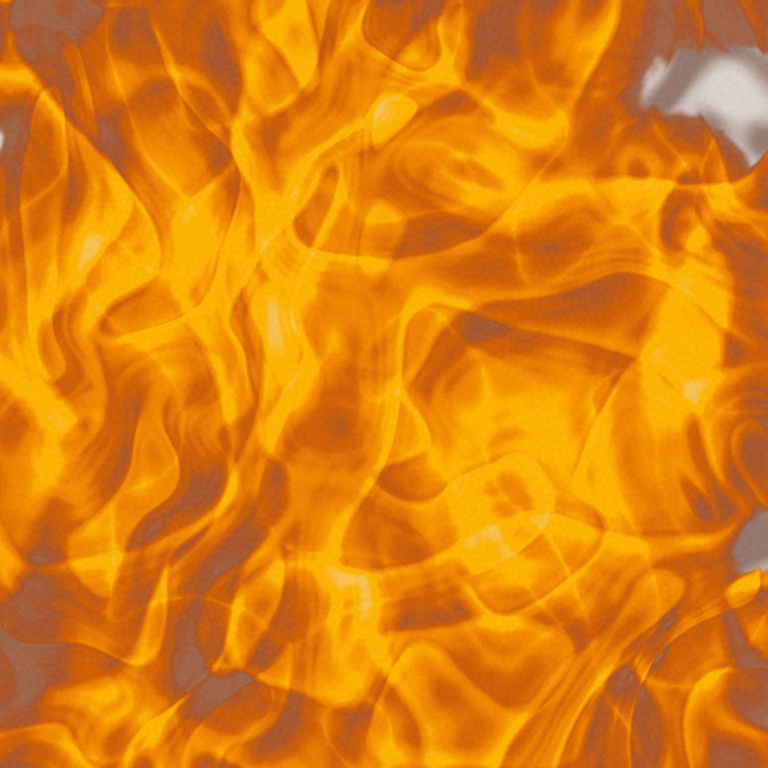
Give the GLSL for this texture, as a WebGL 1 fragment shader.

```glsl
precision highp float;
// Dense billowing fire: overlapping curled flame sheets with bright sharp rims,
// fine fibres and pale ash gaps near the border. Sheets are sawtooth contours of
// domain-warped gradient noise; their summed heat is mapped through a colour ramp.
uniform vec2 u_resolution;

const vec3 ASH    = vec3(0.58, 0.47, 0.42);
const vec3 SMOKE  = vec3(0.85, 0.82, 0.80);
const vec3 BROWN  = vec3(0.66, 0.34, 0.18);
const vec3 EMBER  = vec3(0.80, 0.37, 0.03);
const vec3 ORANGE = vec3(0.94, 0.53, 0.01);
const vec3 YELLOW = vec3(0.99, 0.70, 0.01);
const vec3 PALE   = vec3(0.96, 0.76, 0.36);

vec2 hash2(vec2 cell) {
  vec3 h = fract(cell.xyx * vec3(0.1031, 0.1030, 0.0973));
  h += dot(h, h.yzx + 33.33);
  return fract((h.xx + h.yz) * h.zy);
}

float cornerSlope(vec2 cell, vec2 corner, vec2 f) {
  vec2 gradient = normalize(hash2(cell + corner) - 0.4999);
  return dot(gradient, f - corner);
}

// Gradient noise, zero mean, roughly -0.6 to 0.6
float noise(vec2 p) {
  vec2 cell = floor(p);
  vec2 f = p - cell;
  vec2 w = f * f * f * (f * (f * 6.0 - 15.0) + 10.0);
  float low = mix(cornerSlope(cell, vec2(0.0, 0.0), f),
                  cornerSlope(cell, vec2(1.0, 0.0), f), w.x);
  float high = mix(cornerSlope(cell, vec2(0.0, 1.0), f),
                   cornerSlope(cell, vec2(1.0, 1.0), f), w.x);
  return mix(low, high, w.y);
}

float fbm(vec2 p) {
  float sum = 0.0;
  float gain = 1.0;
  for (int i = 0; i < 4; i++) {
    sum += gain * noise(p);
    p = mat2(1.6, 1.2, -1.2, 1.6) * p + 17.3;
    gain *= 0.45;
  }
  return sum;
}

// Swirls the plane in two steps, large curls first
vec2 swirl(vec2 p, float seed) {
  vec2 a = p * 3.0 + seed;
  p += 0.13 * vec2(noise(a), noise(a + 41.7));
  vec2 b = p * 7.0 + seed;
  return p + 0.045 * vec2(noise(b + 23.1), noise(b + 67.9));
}

// Bright rim on one side of each contour, soft fade on the other
float sheet(float field, float bands, float rim) {
  float s = fract(field * bands + 0.37);
  return smoothstep(0.0, rim, s) * exp(-3.0 * s);
}

// Piecewise ramp; heat is centred on zero with unit spread
vec3 fireColor(float heat) {
  vec3 c = mix(BROWN, EMBER, smoothstep(-1.8, -0.8, heat));
  c = mix(c, ORANGE, smoothstep(-0.9, 0.2, heat));
  c = mix(c, YELLOW, smoothstep(0.1, 1.1, heat));
  return mix(c, PALE, 0.9 * smoothstep(1.6, 2.8, heat));
}

void main() {
  vec2 uv = gl_FragCoord.xy / min(u_resolution.x, u_resolution.y);
  vec2 curled = swirl(uv, 5.0);

  // Hot core, cooler border
  float border = smoothstep(0.3, 0.65, length((curled - vec2(0.45, 0.5)) * vec2(1.0, 0.85)));
  float heat = 0.42 - 1.3 * border + 1.9 * fbm(curled * vec2(5.0, 3.8) + 9.0);

  // Layered sheets, each finer, with fibres running along their contours
  float frequency = 2.6;
  float weight = 2.3;
  for (int i = 0; i < 3; i++) {
    float seed = 13.0 + 29.0 * float(i);
    vec2 q = swirl(uv, seed);
    float field = noise(q * vec2(1.1, 0.85) * frequency + seed);
    float across = noise(q * 4.0 + seed + 51.0);
    heat += weight * (sheet(field, 2.2, 0.13) - 0.29);
    heat += 0.65 * noise(vec2(field * 13.0, across * 3.0) + seed);
    frequency *= 1.5;
    weight *= 0.85;
  }

  // Thin glowing filaments
  float strand = abs(noise(swirl(uv, 88.0) * vec2(6.0, 4.5) + 31.0));
  heat += 0.8 * (exp(-strand * 22.0) - 0.2);

  // Gaps in the fire with a dim halo, kept to the border
  float gap = noise(curled * 6.5 + 71.0) + 0.45 * (border - 1.0) - 0.08 * heat;
  heat -= 0.9 * smoothstep(0.08, 0.3, gap);
  vec3 color = fireColor(heat);
  color = mix(color, ASH, 0.45 * smoothstep(-1.7, -2.8, heat));
  float glow = smoothstep(-0.2, 0.35, noise(curled * 14.0 + 3.0));
  color = mix(color, mix(ASH, SMOKE, glow), smoothstep(0.26, 0.36, gap));

  // Faint grain
  color += 0.03 * noise(uv * 190.0);
  gl_FragColor = vec4(clamp(color, 0.0, 1.0), 1.0);
}
```
